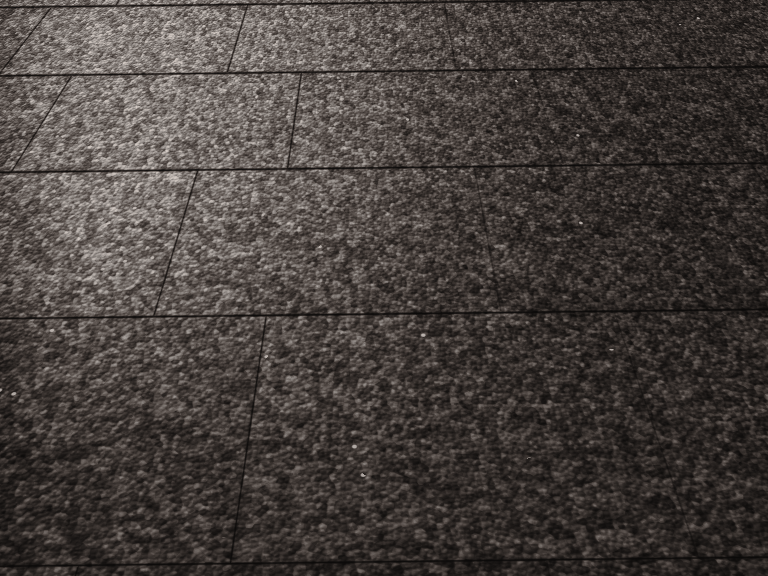
Write a Shadertoy shader that draws this texture.

```glsl
float hash(vec2 c) {
    return fract(sin(dot(c, vec2(127.1, 311.7))) * 43758.5);
}

// Cellular noise: x = softly blended cell tone, y = distance to nearest seed
vec2 cells(vec2 p) {
    vec2 home = floor(p);
    float tone = 0.0, total = 0.0, nearest = 9.0;
    for (int j = -1; j <= 1; j++)
    for (int i = -1; i <= 1; i++) {
        vec2 cell = home + vec2(i, j);
        vec2 d = cell + vec2(hash(cell), hash(cell + 57.3)) - p;
        float weight = exp(-7.0 * dot(d, d));
        tone += weight * hash(cell + 19.7);
        total += weight;
        nearest = min(nearest, dot(d, d));
    }
    return vec2(tone / total, sqrt(nearest));
}

// Slow undulation of the rough stone face
float waves(vec2 p) {
    float sum = 0.0, gain = 0.5;
    for (int i = 0; i < 4; i++) {
        sum += gain * sin(p.x + 1.7 * sin(p.y)) * sin(p.y + 1.3 * sin(p.x));
        p = mat2(1.5, 1.1, -1.1, 1.5) * p + 2.3;
        gain *= 0.65;
    }
    return sum;
}

// Coverage of a joint of the given half width
float joint(float dist, float halfWidth) {
    float soft = 0.0008 + 0.7 / iResolution.y;
    return 1.0 - smoothstep(halfWidth - soft, halfWidth + soft, dist);
}

void mainImage(out vec4 fragColor, in vec2 fragCoord) {
    vec2 p = fragCoord / iResolution.y;

    // Perspective floor: screen drop below the horizon, slightly tilted
    float drop = 1.694 - p.y + 0.012 * (p.x - 0.667);
    float across = (p.x - 0.642) / drop;
    float away = 4.809 / drop - 2.881;

    // Slabs in running bond
    float row = floor(away);
    float along = (across + 0.145 + 0.158 * mod(row, 2.0)) / 0.487;
    float slabTone = hash(vec2(floor(along), row) + 3.1);

    // Granite grain, lit from the upper left
    vec2 grainPos = vec2(across * 150.0, -log(drop) * 200.0);
    vec2 grain = cells(grainPos);
    float relief = cells(grainPos + vec2(-0.25, 0.4)).y - grain.y;
    float fine = cells(grainPos * 1.8 + 40.0).x - 0.5;
    float coarse = cells(grainPos * 0.55 + 80.0).x - 0.5;
    float rough = 1.2 * (grain.x - 0.5) + 0.75 * relief + 0.6 * fine
                + 0.6 * coarse + 0.1 * waves(grainPos * 0.2);

    // Sheen at the upper left over dim ambient light
    vec2 s = p - vec2(0.2, 0.84);
    float light = 0.175 - 0.045 * p.x + 0.03 * p.y
                + 0.5 * exp(-s.x * s.x / 0.22 - s.y * s.y / 0.17);
    light *= smoothstep(-0.3, 0.2, p.x) * mix(0.87, 1.08, slabTone);
    float lum = 0.85 * (1.0 - exp(-1.4 * light * exp(rough)));

    // Scattered mica glints
    vec2 glint = cells(grainPos * 0.16);
    float sparkle = step(0.93, glint.x) * (1.0 - smoothstep(0.04, 0.1, glint.y));
    lum = mix(lum, 0.8, 0.8 * sparkle);

    // Joints, the cross joints fading to the right
    float rowDist = abs(away - round(away)) * drop * drop / 4.809;
    float crossDist = abs(along - round(along)) * 0.487 * drop;
    float rowJoint = joint(rowDist, 0.0017);
    float crossJoint = joint(crossDist, 0.0013) * mix(0.9, 0.5, smoothstep(0.5, 0.9, p.x));
    lum = mix(lum, 0.035, max(0.93 * rowJoint, crossJoint));

    // Warm dark stone, paler where it shines
    vec3 tint = mix(vec3(1.12, 0.98, 0.91), vec3(1.03, 0.985, 0.955), smoothstep(0.1, 0.6, lum));
    fragColor = vec4(lum * tint, 1.0);
}
```
